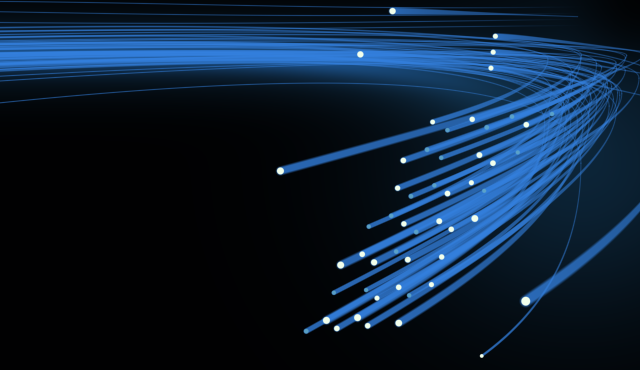
This background is drawn by a Shadertoy shader. Its source:

```glsl
#define FIBRES 44
#define FIBRE_BLUE vec3(0.20, 0.50, 0.87)
#define GLOW_BLUE vec3(0.045, 0.135, 0.205)
#define HALO_BLUE vec3(0.07, 0.21, 0.38)
#define TIP_WHITE vec3(0.95, 1.0, 0.92)
#define TIP_TEAL vec3(0.38, 0.66, 0.78)
#define BUNDLE_Y 0.847
#define BUNDLE_SPREAD 0.085
#define TAIL_ALPHA 0.80
#define THIN 0.0013

float hash(float n) {
    return fract(sin(n * 12.9898 + 4.1) * 4375.85);
}

// Distance to a quadratic curve, and the position along it
vec2 curve(vec2 p, vec2 start, vec2 control, vec2 end) {
    vec2 a = control - start, b = start - 2.0 * control + end, d = start - p;
    float k = 1.0 / dot(b, b);
    float kx = k * dot(a, b);
    float ky = k * (2.0 * dot(a, a) + dot(d, b)) / 3.0;
    float kz = k * dot(d, a);
    float m = ky - kx * kx;
    float q = kx * (2.0 * kx * kx - 3.0 * ky) + kz;
    float h = q * q + 4.0 * m * m * m;
    vec2 t;
    if (h >= 0.0) {
        vec2 x = (vec2(1.0, -1.0) * sqrt(h) - q) * 0.5;
        vec2 root = sign(x) * pow(abs(x), vec2(1.0 / 3.0));
        t = vec2(clamp(root.x + root.y - kx, 0.0, 1.0));
    } else {
        float z = sqrt(-m);
        float v = acos(clamp(q / (m * z * 2.0), -1.0, 1.0)) / 3.0;
        float c = cos(v), s = sin(v) * 1.7320508;
        t = clamp(vec2(c + c, -s - c) * z - kx, 0.0, 1.0);
    }
    float d0 = length(d + (2.0 * a + b * t.x) * t.x);
    float d1 = length(d + (2.0 * a + b * t.y) * t.y);
    return d0 < d1 ? vec2(d0, t.x) : vec2(d1, t.y);
}

float stroke(float dist, float halfWidth) {
    float soft = max(0.8 / iResolution.y, 0.4 * halfWidth);
    return 1.0 - smoothstep(halfWidth - soft, halfWidth + soft, dist);
}

float disc(vec2 p, vec2 centre, float radius) {
    float edge = 0.8 / iResolution.y;
    return 1.0 - smoothstep(radius - edge, radius + edge, length(p - centre));
}

// Tapered end that widens towards its tip
void drawTail(inout vec3 col, vec2 p, vec2 tip, vec2 control, vec2 end, float width) {
    vec2 c = curve(p, tip, control, end);
    float w = mix(width, THIN, smoothstep(0.0, 0.95, c.y));
    col = mix(col, FIBRE_BLUE, stroke(c.x, w) * mix(TAIL_ALPHA, 0.38, c.y));
}

// Whole fibre: along the top, round the bend, back down to its tip
void drawFibre(inout vec3 col, vec2 p, vec2 tip, float bendX, float leftY, float width, float strand) {
    float slope = 0.27 + 0.62 * (0.538 - tip.y) + 0.27 * (tip.x - 0.758);
    vec2 low = vec2(bendX, tip.y + slope * (bendX - tip.x));
    vec2 high = vec2(bendX, max(leftY + 0.03, 0.885));
    vec2 bend = mix(low, high, 0.5);
    vec2 upper = curve(p, vec2(-0.02, leftY), high, bend);
    float w = mix(strand, THIN, smoothstep(0.3, 0.9, upper.y));
    col = mix(col, FIBRE_BLUE, stroke(upper.x, w) * mix(0.62, 0.38, upper.y));
    drawTail(col, p, tip, low, bend, width);
}

void mainImage(out vec4 fragColor, in vec2 fragCoord) {
    vec2 p = fragCoord / iResolution.y;

    // Dark backdrop, right-hand glow and halo of the bundle
    vec2 g = (p - vec2(1.56, 0.56)) / vec2(0.48, 0.43);
    float bundle = p.y - 0.855 + 0.03 * pow(p.x, 4.0);
    vec3 col = vec3(0.002, 0.004, 0.008) + GLOW_BLUE * exp(-dot(g, g));
    col += GLOW_BLUE * 0.75 * exp(-pow(bundle / 0.11, 2.0)) * (1.0 - smoothstep(1.2, 1.7, p.x));
    col += HALO_BLUE * exp(-pow(bundle / 0.045, 2.0)) * (1.0 - smoothstep(0.8, 1.45, p.x));
    col *= 1.0 - 0.8 * smoothstep(0.25, 0.0, length(p - vec2(1.73, 1.0)));

    // Loose strands above the bundle
    for (int i = 0; i < 4; i++) {
        float k = float(i);
        float y = 0.988 - 0.021 * k + 0.009 * sin(p.x * (2.2 - 0.3 * k) + 2.0 + k);
        col = mix(col, FIBRE_BLUE, 0.5 * stroke(abs(p.y - y), THIN) * (1.0 - smoothstep(1.1, 1.6, p.x)));
    }

    // Fan of fibres, with tips spread over a slanted area
    float white = 0.0, teal = 0.0;
    for (int i = 0; i < FIBRES; i++) {
        float k = float(i);
        vec2 s = fract(k * vec2(0.7549, 0.5698) + 0.5);
        vec2 tip = vec2(mix(1.143 - 0.352 * s.y, 1.507 - 0.448 * s.y, s.x), 0.693 - 0.64 * s.y);
        float bendX = max(1.47 + 0.26 * hash(k), tip.x + 0.12);
        float leftY = BUNDLE_Y + BUNDLE_SPREAD * (hash(k + 50.0) + hash(k + 90.0) - 1.0);
        float size = hash(k + 130.0);
        float width = mix(0.006, 0.0105, size);
        drawFibre(col, p, tip, bendX, leftY, width, THIN + 0.003 * size * size);
        float dot1 = disc(p, tip, 0.9 * width);
        if (size < 0.22) teal = max(teal, dot1);
        else white = max(white, dot1);
    }

    // Outlying fibres: long upper, lower right and thin outer loop
    vec2 longTip = vec2(0.758, 0.538), lowTip = vec2(1.421, 0.186), loopTip = vec2(1.302, 0.038);
    drawFibre(col, p, longTip, 1.74, 0.87, 0.0105, 0.003);
    drawFibre(col, p, lowTip, 1.86, 0.925, 0.014, 0.002);
    drawFibre(col, p, loopTip, 1.57, 0.72, 0.003, THIN);
    white = max(white, max(disc(p, longTip, 0.0095), disc(p, lowTip, 0.012)));
    white = max(white, disc(p, loopTip, 0.005));

    // Tips that point back along the bundle
    for (int i = 0; i < 5; i++) {
        float k = float(i);
        vec2 tip = i < 2 ? vec2(1.061 - 0.087 * k, 0.97 - 0.117 * k)
                         : vec2(1.339 - 0.006 * (k - 2.0), 0.902 - 0.043 * (k - 2.0));
        float width = i < 2 ? 0.0095 : 0.0075;
        drawTail(col, p, tip, tip + vec2(0.1, -0.001), tip + vec2(0.5, -0.015 - 0.02 * k), width);
        white = max(white, disc(p, tip, 0.9 * width));
    }

    col = mix(col, TIP_TEAL, 0.85 * teal);
    col = mix(col, TIP_WHITE, white);
    fragColor = vec4(col, 1.0);
}
```
